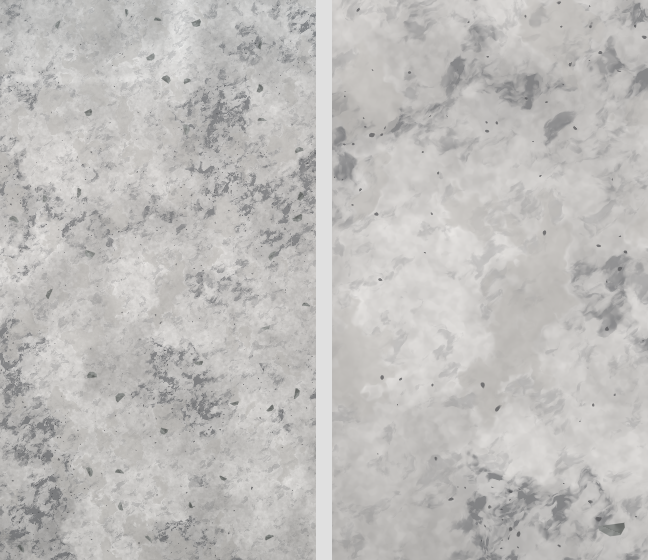
Left: the whole. Right: its middle third, enlarged.
A Shadertoy shader for this texture:

```glsl
// Polished pale quartz slab: cloudy white ground with smooth beige pebbles,
// smoky blue-grey veins, black specks and angular glassy chips.
// All noise is cellular: random values blended or shapes placed per grid cell.

vec2 hash2(vec2 cell) {
    vec3 h = fract(cell.xyx * vec3(0.1031, 0.1030, 0.0973));
    h += dot(h, h.yzx + 33.33);
    return fract((h.xx + h.yz) * h.zy);
}

// Smooth cellular noise: random cell values weighted by distance
float cellNoise(vec2 p) {
    vec2 cell = floor(p), f = p - cell;
    float sum = 0.0, total = 0.0;
    for (int y = -1; y <= 1; y++)
    for (int x = -1; x <= 1; x++) {
        vec2 o = vec2(x, y);
        vec2 h = hash2(cell + o);
        vec2 d = o + h - f;
        float w = exp(-6.0 * dot(d, d));
        sum += w * fract(h.x * 17.3 + h.y * 31.7);
        total += w;
    }
    return sum / total;
}

float layers(vec2 p, int count) {
    float sum = 0.0, total = 0.0, amp = 1.0;
    for (int i = 0; i < count; i++) {
        sum += amp * cellNoise(p);
        total += amp;
        amp *= 0.65;
        p = mat2(1.6, 1.2, -1.2, 1.6) * p + 7.3;
    }
    return sum / total;
}

// Scattered pebbles: x = filled body, y = pale rim
vec2 pebbles(vec2 p) {
    vec2 cell = floor(p), f = p - cell, result = vec2(0.0);
    for (int y = -1; y <= 1; y++)
    for (int x = -1; x <= 1; x++) {
        vec2 o = vec2(x, y);
        vec2 h = hash2(cell + o + 41.0);
        vec2 d = (o + h - f) * vec2(1.2, 0.85);
        float radius = 0.52 * fract(h.x * 13.1 + h.y * 7.7) - 0.08;
        float edge = length(d) - radius;
        float present = step(0.16, radius);
        result.x = max(result.x, present * smoothstep(0.05, -0.07, edge));
        result.y = max(result.y, present * exp(-pow((edge - 0.05) / 0.05, 2.0)));
    }
    return result;
}

// Angular chips, one per chosen cell: x = coverage, y = facet shade
vec2 chips(vec2 p, float pixel) {
    vec2 cell = floor(p);
    vec2 h = hash2(cell + 90.0), k = hash2(cell + 170.0);
    vec2 d = p - cell - 0.25 - 0.5 * h;
    float a = 6.283 * k.x;
    d = mat2(cos(a), sin(a), -sin(a), cos(a)) * d;
    vec2 size = vec2(0.09 + 0.07 * k.y, 0.04 + 0.05 * fract(k.x * 9.0));
    vec2 q = abs(d) - size;
    float dist = max(q.x, q.y);
    dist = max(dist, dot(d, vec2(0.6, 0.8)) - size.y * 1.1);
    dist = max(dist, dot(d, vec2(-0.8, 0.6)) - size.x * 0.75);
    float present = step(fract(h.x * 23.0 + k.y * 5.0), 0.30);
    float facet = fract(k.y * 11.0) + 0.6 * step(0.0, d.x + d.y * 1.7);
    return vec2(present * smoothstep(pixel, -pixel, dist), facet);
}

// Tiny specks, kept where the random value is below the density
float specks(vec2 p, float density, float pixel) {
    vec2 cell = floor(p);
    vec2 h = hash2(cell + 300.0), k = hash2(cell + 450.0);
    float radius = 0.08 + 0.16 * k.x * k.x;
    float dist = length((p - cell - 0.3 - 0.4 * h) * vec2(1.0, 0.8 + 0.6 * h.x)) - radius;
    return step(k.y, density) * smoothstep(pixel, -pixel, dist);
}

void mainImage(out vec4 fragColor, in vec2 fragCoord) {
    vec2 p = fragCoord / iResolution.x;
    float pixel = 0.7 / iResolution.x;
    vec2 warp = vec2(layers(p * 18.0, 4), layers(p * 18.0 + 50.0, 4)) - 0.5;

    // Cloudy ground with fine crystalline grain
    float cloud = layers(p * 8.0 + warp * 0.5, 5) - 0.5;
    float grain = layers(p * 90.0, 2) - 0.5;
    vec3 color = vec3(0.800, 0.791, 0.782) + 0.24 * cloud + 0.08 * grain;

    // Small translucent pebbles with ragged pale rims
    vec2 pebble = pebbles(p * 8.5 + warp * 1.1);
    color = mix(color, vec3(0.745, 0.733, 0.717) + 0.1 * cloud, 0.55 * pebble.x);
    color += 0.025 * pebble.y * smoothstep(-0.1, 0.15, warp.x);

    // Smoky veins: soft regions dusted with fine diagonal flecks
    vec2 slant = mat2(0.8, -0.6, 0.6, 0.8) * p;
    float region = smoothstep(0.47, 0.73, layers(p * 4.5 + warp * 0.6 + 20.0, 3));
    float fleck = layers(slant * vec2(38.0, 54.0) + warp * 1.2, 4);
    float thread = 1.0 - smoothstep(0.0, 0.07, abs(layers(slant * vec2(9.0, 14.0) + warp, 3) - 0.5));
    float vein = region * (0.16 + 0.62 * smoothstep(0.42, 0.72, fleck) + 0.35 * thread * smoothstep(0.4, 0.62, fleck));
    vein += 0.24 * smoothstep(0.55, 0.76, fleck);
    color = mix(color, vec3(0.465, 0.468, 0.478), min(vein, 0.8) * (1.0 - 0.6 * pebble.x));

    // Black specks gather along the veins
    float speck = specks((p + warp * 0.02) * 100.0, 0.012 + 0.13 * region, pixel * 100.0);
    color = mix(color, vec3(0.32, 0.32, 0.33), 0.7 * speck);

    // Glassy chips
    vec2 chip = chips(p * 9.0, pixel * 9.0);
    color = mix(color, vec3(0.40, 0.41, 0.40) + 0.12 * chip.y + 0.25 * grain, 0.88 * chip.x);

    // Uneven room light and a faint reflected glare near the top
    color -= vec3(0.060, 0.057, 0.057) * smoothstep(1.0, 0.0, p.y);
    color -= vec3(0.035, 0.025, 0.019) * smoothstep(1.2, 1.8, p.y);
    float streak = exp(-pow((p.x - 0.57) / 0.045, 2.0)) * smoothstep(1.25, 1.75, p.y);
    float bar = exp(-pow((p.y - 1.52) / 0.012, 2.0)) * smoothstep(0.75, 0.4, p.x);
    color += 0.10 * streak + 0.05 * bar;

    fragColor = vec4(clamp(color, 0.0, 1.0), 1.0);
}
```
